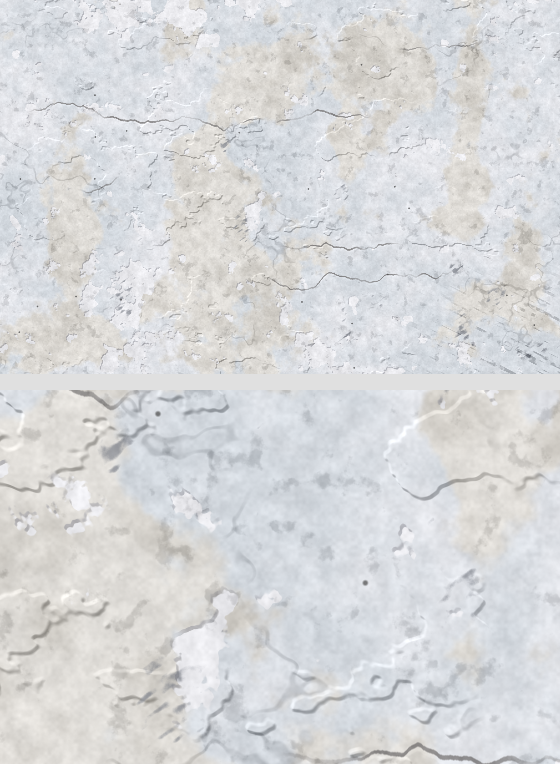
Top, the full canvas; bottom, a detail of the centre.
Write a Shadertoy shader that draws this texture.

```glsl
// Weathered plaster wall: pale blue paint worn to beige, with white flaked
// areas, hairline cracks, lifted paint edges, smudges and pinholes.
// Soft ellipses set where each layer lies; fractal noise frays its edges.

// Each ellipse: centre x, y and radius x, y, in canvas heights
const vec4 BEIGE_AREAS[10] = vec4[10](
    vec4(.18, .38, .07, .32), vec4(.20, .08, .12, .10),
    vec4(.56, .55, .08, .14), vec4(.58, .20, .17, .26),
    vec4(.72, .80, .12, .13), vec4(1.05, .82, .13, .13),
    vec4(1.25, .62, .06, .45), vec4(.49, .90, .08, .08),
    vec4(1.41, .36, .07, .16), vec4(.93, .60, .04, .14));
const vec4 FLAKE_AREAS[10] = vec4[10](
    vec4(.54, .97, .20, .05), vec4(.36, .96, .13, .06),
    vec4(.57, .90, .03, .06), vec4(.31, .25, .08, .07),
    vec4(.34, .14, .06, .10), vec4(.85, .03, .08, .05),
    vec4(1.17, .03, .08, .05), vec4(.69, .46, .03, .08),
    vec4(.04, .42, .015, .05), vec4(.36, .42, .015, .05));
const vec4 SMUDGE_AREAS[10] = vec4[10](
    vec4(.93, .12, .02, .05), vec4(1.24, .12, .02, .05),
    vec4(1.01, .20, .03, .03), vec4(1.33, .20, .04, .03),
    vec4(.91, .49, .02, .03), vec4(1.22, .28, .02, .03),
    vec4(.65, .40, .025, .05), vec4(.33, .19, .03, .05),
    vec4(.60, .61, .02, .03), vec4(1.43, .07, .08, .03));
// Each crack: start x, end x, height
const vec3 CRACKS[6] = vec3[6](
    vec3(.05, .72, .71), vec3(.74, 1.08, .35), vec3(.70, 1.25, .26),
    vec3(.20, .33, .52), vec3(.72, 1.0, .70), vec3(1.05, 1.3, .88));

float hash(vec2 p) {
    vec3 q = fract(p.xyx * .1031);
    q += dot(q, q.yzx + 33.33);
    return fract((q.x + q.y) * q.z);
}

float noise(vec2 p) {
    vec2 i = floor(p), f = fract(p);
    f = f * f * (3. - 2. * f);
    return mix(mix(hash(i), hash(i + vec2(1, 0)), f.x),
               mix(hash(i + vec2(0, 1)), hash(i + 1.), f.x), f.y);
}

float fbm(vec2 p) {
    float sum = 0., amp = .5;
    for (int i = 0; i < 5; i++) {
        sum += amp * noise(p);
        p = mat2(1.6, 1.2, -1.2, 1.6) * p + 7.3;
        amp *= .54;
    }
    return sum / 1.037;
}

// Strongest of the soft ellipses at p
float coverage(vec2 p, vec4 areas[10]) {
    float best = 0.;
    for (int i = 0; i < 10; i++) {
        vec2 d = (p - areas[i].xy) / areas[i].zw;
        best = max(best, exp(-.7 * dot(d, d)));
    }
    return best;
}

float flakes(vec2 p) {
    float field = coverage(p, FLAKE_AREAS) * .72 + (fbm(p * 21.) - .5) * 2.5;
    return smoothstep(.57, .64, field);
}

// Raised islands of paint, used only for their edges
float paintHeight(vec2 p) {
    return smoothstep(.545, .57, fbm(p * vec2(9., 13.) + 31.));
}

float crack(vec2 p, vec3 c, float seed) {
    float path = c.z + .15 * (fbm(vec2(p.x * 5., seed)) - .5)
               + .012 * (fbm(vec2(p.x * 55., seed)) - .5);
    float width = .0016 * noise(p * 30. + seed);
    float ends = smoothstep(c.x, c.x + .06, p.x)
               * (1. - smoothstep(c.y - .06, c.y, p.x));
    float strength = .25 + .75 * smoothstep(.25, .6, noise(p * 16. + seed));
    return ends * strength * (1. - smoothstep(width, width + .002, abs(p.y - path)));
}

void mainImage(out vec4 fragColor, in vec2 fragCoord) {
    vec2 p = fragCoord / iResolution.y;
    float cloud = fbm(p * 4.5 + 3.), mottle = fbm(p * 22.);
    float fine = fbm(p * 75.);

    // Pale blue paint, clouded with chalk
    vec3 color = mix(vec3(.825, .848, .873), vec3(.908, .911, .928),
                     smoothstep(.33, .76, cloud * .6 + mottle * .4));

    // Beige worn patches with darker dirt inside
    float worn = coverage(p, BEIGE_AREAS) + (fbm(p * 10. + 11.) - .5) * 1.7
               + (mottle - .5) * .5;
    float dirt = smoothstep(.42, .72, mottle * .6 + fbm(p * 7. + 50.) * .4);
    vec3 beige = mix(vec3(.887, .873, .85), vec3(.80, .783, .752), dirt);
    color = mix(color, beige, .9 * smoothstep(.38, .62, worn));

    // Lifted paint edges, lit from the upper left, broken up by noise
    vec2 lightStep = vec2(-.002, .003);
    float relief = paintHeight(p) - paintHeight(p + lightStep);
    float broken = smoothstep(.46, .62, fbm(p * 6. + 80.) + .12 * (p.y - .4));
    color += relief * broken * (relief > 0. ? .09 : .25);

    // Faint veins along one contour of the noise
    float vein = 1. - smoothstep(.002, .011, abs(fbm(p * 5. + 60.) - .5));
    color -= .1 * vein * smoothstep(.5, .65, fbm(p * 8. + 120.));

    // White flaked plaster with a broken grey rim
    float flake = flakes(p);
    float rim = clamp(flakes(p - lightStep) - flake, 0., 1.);
    color = mix(color, vec3(.935, .935, .95) - .05 * dirt, flake);
    color = mix(color, vec3(.6, .6, .63), rim * .6 * smoothstep(.3, .6, mottle));

    // Blue-grey smudges, dragged along a diagonal and speckled
    vec2 along = mat2(.8, -.6, .6, .8) * p;
    float drag = noise(along * vec2(50., 190.)) * .35 + mottle * .3 + fine * .35;
    float smudge = coverage(p, SMUDGE_AREAS) * .6 + (drag - .5) * 2.2;
    color = mix(color, vec3(.46, .475, .51), .7 * smoothstep(.55, .9, smudge));

    // Faint scratches toward the lower right corner
    float corner = smoothstep(.9, 1.4, p.x) * (1. - smoothstep(.1, .35, p.y));
    float scratch = smoothstep(.7, .9, noise(vec2(p.x - p.y * .5, p.y + p.x * .5)
                                            * vec2(22., 190.)));
    color -= .2 * corner * scratch * smoothstep(.4, .6, fine);

    // Hairline cracks
    for (int i = 0; i < 6; i++) {
        float seed = float(i) * 17.3 + 5.;
        color += .03 * crack(p + vec2(0., .004), CRACKS[i], seed);
        color = mix(color, vec3(.45, .44, .44), .75 * crack(p, CRACKS[i], seed));
    }

    // Sparse pinholes, one chance per cell
    vec2 cell = floor(p * 13.);
    vec2 hole = .2 + .6 * vec2(hash(cell + 9.), hash(cell + 27.));
    float holeDistance = length(fract(p * 13.) - hole) / 13.;
    float pinhole = step(.92, hash(cell)) * (1. - smoothstep(.001, .0035, holeDistance));
    color = mix(color, vec3(.3), .75 * pinhole);

    // Pitting and fine plaster grain
    color -= .1 * smoothstep(.64, .78, fbm(p * 48. + 200.));
    color += .13 * (fine - .5) + .04 * (noise(p * 300.) - .5);
    fragColor = vec4(clamp(color, 0., 1.), 1.);
}
```
